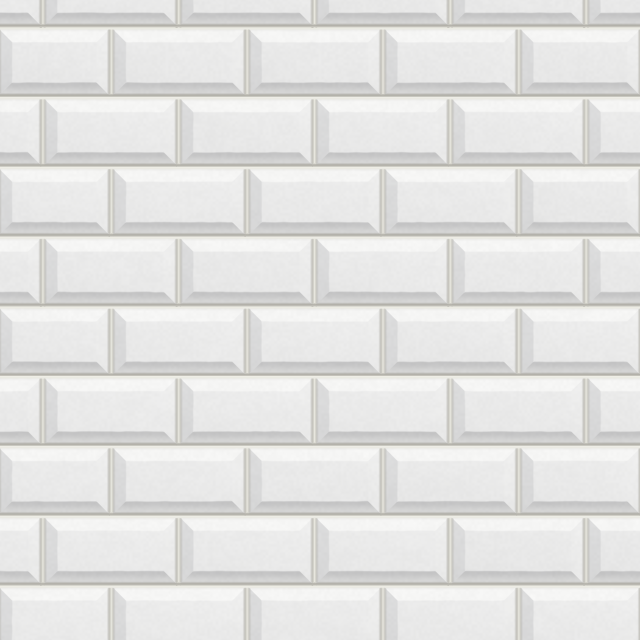
Give the GLSL for this pattern, as a WebGL 2 fragment shader.

```glsl
#version 300 es
precision highp float;
// Glazed white bevelled wall tiles in half-offset running bond with pale grout.
// Distances to the four sides of each tile select the lit bevels, flat face,
// soft edge shadows and joints; value noise adds a faint glaze variation.

uniform vec2 u_resolution;
out vec4 fragColor;

#define TILE_PITCH vec2(0.2122, 0.10905)
#define ROW_BASE 0.0846
#define JOINT_START_EVEN 0.0668
#define JOINT_START_ODD 0.1738
#define JOINT 0.0060
#define BEVEL 0.0200
#define SOFTNESS 0.0016
#define SHADOW_WIDTH 0.0046
#define GRAIN 0.024
#define TILE_VARIATION 0.008
#define EDGE_WOBBLE 0.0010

const vec3 FACE = vec3(0.915, 0.915, 0.914);
const vec3 BEVEL_TOP = vec3(0.962, 0.962, 0.958);
const vec3 BEVEL_LEFT = vec3(0.850, 0.851, 0.853);
const vec3 BEVEL_RIGHT = vec3(0.922, 0.922, 0.920);
const vec3 BEVEL_BOTTOM_INNER = vec3(0.768, 0.768, 0.770);
const vec3 BEVEL_BOTTOM_OUTER = vec3(0.835, 0.835, 0.833);
const vec3 GROUT = vec3(0.945, 0.942, 0.912);
const vec3 SHADOW = vec3(0.660, 0.652, 0.620);

float hash(vec2 p) {
    vec3 q = fract(vec3(p.xyx) * 0.1031);
    q += dot(q, q.yzx + 33.33);
    return fract((q.x + q.y) * q.z);
}

float valueNoise(vec2 p) {
    vec2 cell = floor(p);
    vec2 f = fract(p);
    f = f * f * (3.0 - 2.0 * f);
    float low = mix(hash(cell), hash(cell + vec2(1.0, 0.0)), f.x);
    float high = mix(hash(cell + vec2(0.0, 1.0)), hash(cell + 1.0), f.x);
    return mix(low, high, f.y);
}

// Soft line centred on a tile edge.
float edgeLine(float d) {
    return 1.0 - smoothstep(0.0, SHADOW_WIDTH, abs(d));
}

void main() {
    vec2 p = gl_FragCoord.xy / u_resolution;
    float soft = max(SOFTNESS, 0.75 / min(u_resolution.x, u_resolution.y));

    // Locate the tile; odd rows are cut at both canvas sides.
    float row = floor((p.y - ROW_BASE) / TILE_PITCH.y);
    float odd = mod(row, 2.0);
    float start = mix(JOINT_START_EVEN, JOINT_START_ODD, odd);
    float column = floor((p.x - start) / TILE_PITCH.x);
    float left = start + column * TILE_PITCH.x;
    float right = left + TILE_PITCH.x;
    if (odd > 0.5) {
        left = max(left, -0.004);
        right = min(right, 1.003);
    }
    float bottom = ROW_BASE + row * TILE_PITCH.y;

    // Distances inward from each tile side.
    float dLeft = p.x - left - 0.5 * JOINT;
    float dRight = right - p.x - 0.5 * JOINT;
    float dBottom = p.y - bottom - 0.5 * JOINT;
    float dTop = bottom + TILE_PITCH.y - p.y - 0.5 * JOINT;
    float dSide = min(dLeft, dRight);
    float dEnd = min(dBottom, dTop);
    float d = min(dSide, dEnd);

    // Bevels joined along mitred corners.
    float depth = clamp(dBottom / BEVEL, 0.0, 1.0);
    vec3 bottomColor = mix(BEVEL_BOTTOM_OUTER, BEVEL_BOTTOM_INNER, smoothstep(0.2, 0.9, depth));
    vec3 endColor = dTop < dBottom ? BEVEL_TOP : bottomColor;
    vec3 sideColor = dLeft < dRight ? BEVEL_LEFT : BEVEL_RIGHT;
    float height = dBottom / TILE_PITCH.y;
    sideColor += 0.03 * (height - 0.45);
    vec3 bevel = mix(endColor, sideColor, smoothstep(-soft, soft, dEnd - dSide));

    // Flat face, brighter towards the top and the right.
    vec2 tileId = vec2(column, row) + 40.0;
    float across = (p.x - left) / (right - left);
    vec3 face = FACE + 0.024 * (height - 0.5) + 0.010 * (across - 0.5);
    face += TILE_VARIATION * (hash(tileId) - 0.5);
    float wobble = EDGE_WOBBLE * (valueNoise(p * 70.0) - 0.5);
    vec3 tile = mix(bevel, face, smoothstep(-soft, soft, d - BEVEL + wobble));

    // Fine glaze grain over a broader mottling.
    float grain = 0.65 * valueNoise(p * 230.0) + 0.35 * valueNoise(p * vec2(45.0, 60.0)) - 0.5;
    tile += GRAIN * grain;

    // Joints, with shadow under each tile and along its sides.
    vec3 color = mix(GROUT, tile, smoothstep(-soft, soft, d));
    float sideShadow = max(0.42 * edgeLine(dLeft), 0.58 * edgeLine(dRight));
    sideShadow *= smoothstep(-soft, soft, dTop);
    float topShadow = 0.10 * edgeLine(dTop);
    float bottomShadow = 0.82 * edgeLine(dBottom);
    color = mix(color, SHADOW, max(bottomShadow, max(sideShadow, topShadow)));

    fragColor = vec4(color, 1.0);
}
```
